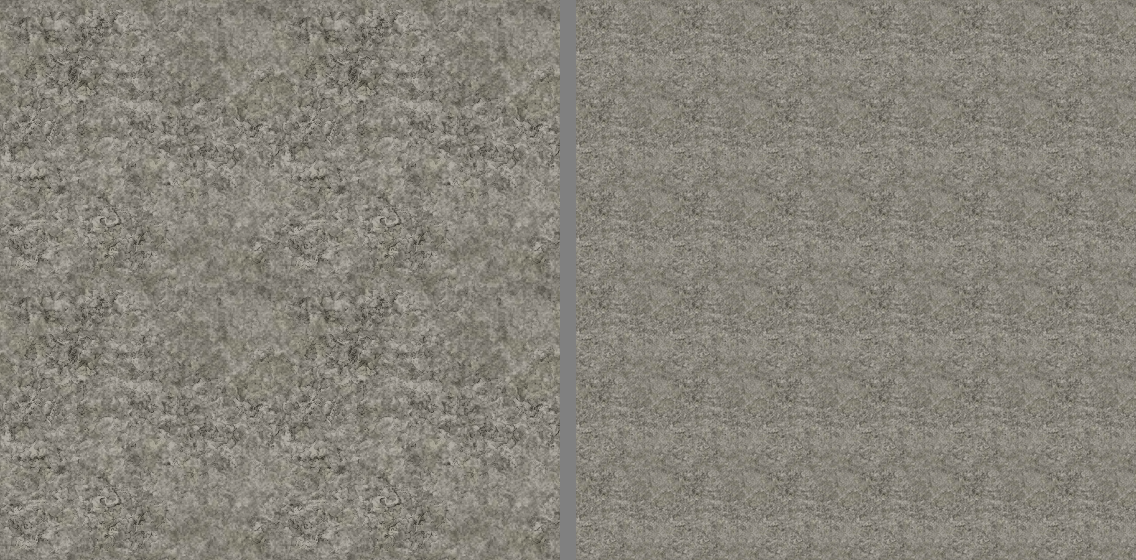
Left, the tile; right, the same tile 3 across and 3 down.
Give the GLSL for this texture, as a three.js fragment shader.

```glsl
// Weathered grey stone ground: one wrapping tile repeated 2 x 2.
// Layered value noise gives mottling and grain; warped Voronoi cells at three
// scales give pebbles and broken cracks, gathered in a few rough zones.
varying vec2 vUv;

float hash(vec2 p) {
  return fract(sin(dot(p, vec2(127.1, 311.7))) * 43758.5453);
}

// Value noise that wraps every n units
float noise(vec2 p, float n) {
  vec2 i = floor(p), f = fract(p);
  f = f * f * (3.0 - 2.0 * f);
  float a = hash(mod(i, n)), b = hash(mod(i + vec2(1.0, 0.0), n));
  float c = hash(mod(i + vec2(0.0, 1.0), n)), d = hash(mod(i + 1.0, n));
  return mix(mix(a, b, f.x), mix(c, d, f.x), f.y);
}

// Four octaves over the unit tile, starting at n cells, centred on zero
float fbm(vec2 p, float n) {
  float sum = 0.0, amp = 0.5;
  for (int i = 0; i < 4; i++) {
    sum += amp * (noise(p * n, n) - 0.5);
    n *= 2.0;
    amp *= 0.6;
  }
  return sum;
}

// Wrapping Voronoi: x = border distance, y = cell random, zw = offset from centre
vec4 cells(vec2 p, float n) {
  p *= n;
  vec2 base = floor(p), offset = vec2(0.0);
  float near = 9.0, second = 9.0, id = 0.0;
  for (int y = -1; y <= 1; y++) {
    for (int x = -1; x <= 1; x++) {
      vec2 cell = base + vec2(float(x), float(y));
      vec2 key = mod(cell, n);
      vec2 r = p - cell - 0.1 - 0.8 * vec2(hash(key + 7.3), hash(key + 51.9));
      float d = length(r);
      if (d < near) {
        second = near;
        near = d;
        offset = r;
        id = hash(key + 23.7);
      } else {
        second = min(second, d);
      }
    }
  }
  return vec4(second - near, id, offset);
}

// Soft round zone on the wrapping tile
float zone(vec2 p, vec2 centre, float radius) {
  vec2 d = fract(p - centre + 0.5) - 0.5;
  return exp(-dot(d, d) / (radius * radius));
}

// Tone change of one pebble layer: lit faces and dark broken borders
float pebbles(vec2 p, float n, float rough) {
  vec4 c = cells(p, n);
  float raised = smoothstep(0.5, 0.95, c.y * 0.65 + rough * 0.7);
  float broken = smoothstep(-0.02, 0.16, fbm(p + 0.37, n) + rough * 0.22 - 0.1);
  float crack = 1.0 - smoothstep(0.02, 0.26, c.x);
  float light = dot(c.zw, vec2(-0.55, 0.83));
  float face = (c.y - 0.4) * 0.32 + light * 0.45;
  // Cracks deepen on the side away from the light
  float depth = (0.16 + 0.6 * rough) * (0.75 - 0.9 * light);
  return raised * face * (1.0 - crack) - crack * broken * depth;
}

void main() {
  vec2 p = vUv * 2.0;
  vec2 warp = vec2(fbm(p, 28.0), fbm(p + 0.53, 28.0));
  vec2 q = p + 0.045 * warp;

  // Rough zones and smooth, dusty ones
  float dark = zone(p, vec2(0.29, 0.77), 0.13) + 0.6 * zone(p, vec2(0.69, 0.42), 0.12);
  float rough = 0.4 + 0.3 * dark + 0.25 * zone(p, vec2(0.16, 0.55), 0.2)
    + 0.25 * zone(p, vec2(0.42, 0.15), 0.13) + 0.3 * zone(p, vec2(0.04, 0.12), 0.12)
    - 0.3 * zone(p, vec2(0.85, 0.82), 0.2) - 0.3 * zone(p, vec2(0.78, 0.06), 0.16);
  rough = clamp(rough + 0.9 * fbm(p, 11.0), 0.08, 1.0);

  // Mottling
  float tone = 0.62 + 0.28 * fbm(q, 6.0) + 0.75 * fbm(q + 0.21, 26.0) - 0.1 * dark;
  tone += 0.14 * zone(p, vec2(0.94, 0.31), 0.07) + 0.12 * zone(p, vec2(0.23, 0.92), 0.05);

  // Pebbles from large to small, then crumbs and grain
  tone += pebbles(q, 19.0, rough) * 0.65;
  tone += pebbles(q + 0.31, 34.0, rough) * 0.9;
  tone += pebbles(q + 0.67, 62.0, rough) * 0.85;
  tone += (0.35 + 0.35 * rough) * (noise(q * 90.0, 90.0) - 0.5);
  tone += 0.55 * (noise(p * 170.0, 170.0) - 0.5);

  // Grey ramp with olive staining
  vec3 shadow = vec3(0.355, 0.345, 0.315);
  vec3 dust = vec3(0.645, 0.635, 0.605);
  vec3 colour = mix(shadow, dust, clamp(tone, -0.4, 1.15));
  float stain = smoothstep(0.03, 0.25, fbm(p + 0.77, 13.0));
  colour *= mix(vec3(1.01, 1.0, 0.995), vec3(0.97, 0.965, 0.915), stain);
  gl_FragColor = vec4(colour, 1.0);
}
```
